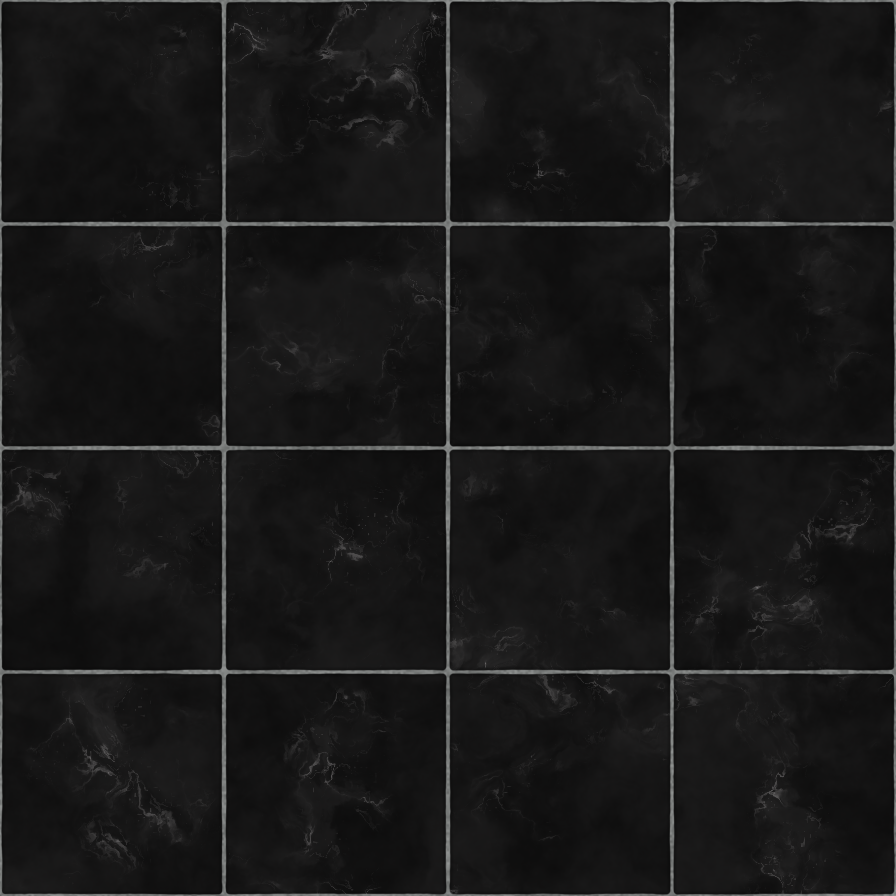
A three.js fragment shader for this texture:

```glsl
// Four by four polished black marble tiles with thin, slightly uneven grey grout.
// Each tile takes its own turned patch of warped fractal noise: soft clouds,
// smoky wisps, and thin broken veins found where the noise crosses mid level.
varying vec2 vUv;

float hash(vec2 p) {
  vec3 q = fract(vec3(p.xyx) * 0.1031);
  q += dot(q, q.yzx + 33.33);
  return fract((q.x + q.y) * q.z);
}

float noise(vec2 p) {
  vec2 cell = floor(p);
  vec2 f = fract(p);
  f = f * f * (3.0 - 2.0 * f);
  float low = mix(hash(cell), hash(cell + vec2(1.0, 0.0)), f.x);
  float high = mix(hash(cell + vec2(0.0, 1.0)), hash(cell + vec2(1.0, 1.0)), f.x);
  return mix(low, high, f.y);
}

float fbm(vec2 p) {
  float sum = 0.0;
  float amplitude = 0.5;
  for (int i = 0; i < 6; i++) {
    sum += amplitude * noise(p);
    p = mat2(1.6, 1.2, -1.2, 1.6) * p + 17.3;
    amplitude *= 0.5;
  }
  return sum / 0.984;
}

// Stone surface at a point in tile units
vec3 marble(vec2 p, float strength) {
  vec2 warp = vec2(fbm(p * 4.0 + 3.1), fbm(p * 4.0 + 41.7)) - 0.5;
  vec2 q = p + 0.4 * warp;

  // Broad clouding and fine mottling
  float cloud = smoothstep(0.3, 0.75, fbm(q * 3.2 + 8.0));
  float mottle = fbm(p * 15.0 + 60.0) - 0.5;
  float grey = 0.061 + 0.036 * cloud + 0.028 * mottle;

  // Veins fade in and out with two scales of patches
  float patches = smoothstep(0.43, 0.7, fbm(p * 2.6 + 90.0));
  float broken = smoothstep(0.4, 0.72, fbm(p * 9.0 + 25.0));
  float crossing = abs(fbm(q * 3.6 + 130.0) - 0.5);
  float hairCrossing = abs(fbm(q * 7.5 + 170.0) - 0.5);
  float wisp = exp(-crossing * 26.0);
  float vein = 1.0 - smoothstep(0.0, 0.022, crossing);
  float hair = 1.0 - smoothstep(0.0, 0.026, hairCrossing);
  grey += strength * patches * (0.035 * wisp + 0.17 * vein * broken + 0.075 * hair * broken);

  // Smoky pale patches and a few tiny mineral flecks
  grey += 0.035 * strength * patches * smoothstep(0.52, 0.72, fbm(q * 7.0 + 210.0));
  grey += 0.12 * patches * smoothstep(0.86, 0.98, noise(p * 75.0)) * broken;
  return grey * vec3(1.015, 0.995, 1.0);
}

void main() {
  vec2 grid = vUv * 4.0;
  vec2 tile = min(floor(grid), 3.0);
  vec2 local = grid - tile - 0.5;

  // Quarter turn, offset and vein strength vary per tile
  float turn = floor(hash(tile + 5.7) * 4.0) * 1.570796;
  float c = cos(turn);
  float s = sin(turn);
  vec2 offset = 30.0 * vec2(hash(tile + 11.3), hash(tile + 29.9));
  vec3 color = marble(mat2(c, s, -s, c) * local + offset, 0.65 + 0.6 * hash(tile + 47.1));
  color *= 0.95 + 0.1 * hash(tile + 71.0);

  // Rounded tile outline with a slight wobble; distance grows into the joint
  vec2 corner = abs(local) - 0.475;
  float edge = length(max(corner, 0.0)) + min(max(corner.x, corner.y), 0.0) - 0.025;
  edge += 0.004 * (noise(grid * 7.0 + 3.0) - 0.5) + 0.002 * (noise(grid * 45.0) - 0.5);

  // Dark tile rim, then grainy grout
  color *= 1.0 - 0.22 * smoothstep(-0.028, -0.012, edge);
  float grain = noise(vUv * 330.0) - 0.5;
  float wear = fbm(vUv * 22.0) - 0.5;
  vec3 grout = vec3(0.48, 0.49, 0.485) + 0.13 * grain + 0.16 * wear;
  color = mix(color, grout, smoothstep(-0.0125, -0.0045, edge));

  gl_FragColor = vec4(color, 1.0);
}
```
